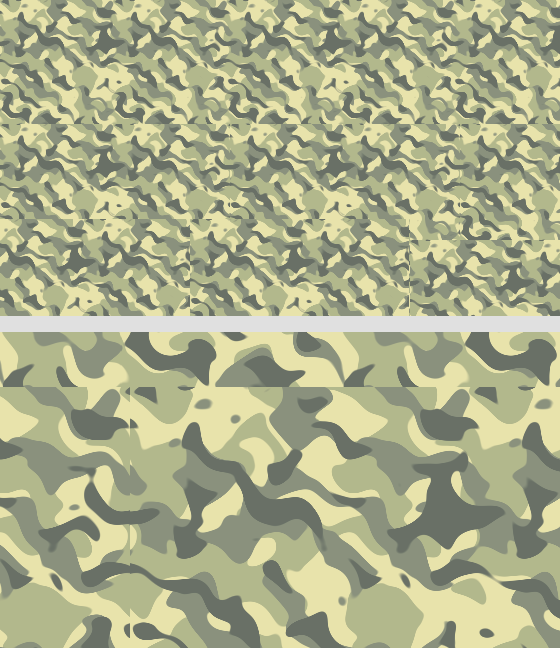
Top: the whole. Bottom: its middle third, enlarged.
Reproduce this pattern procedurally as a WebGL 2 fragment shader.

```glsl
#version 300 es
precision highp float;
// Pale woodland camouflage laid as three rows of cropped, visibly seamed tiles.
// Layers of thresholded, slanted gradient noise repeat twice within each tile;
// broad bumps add the larger patches. Lengths are in canvas heights.

#define HALF_WIDTH 0.359
#define TILE_PITCH vec3(0.7185, 0.7275, 0.694)
#define LAST_ROW_SHIFT -0.0926
#define ROW_TWO 0.391
#define ROW_THREE 0.694
#define ROW_THREE_LATE 0.759
#define LATE_COLUMN 1.296
#define LIGHT_CUT 0.01
#define MID_CUT 0.12
#define DARK_CUT 0.22
#define WARP 0.007

uniform vec2 u_resolution;
out vec4 fragColor;

const float TAU = 6.2831853;
const vec3 CREAM = vec3(0.91, 0.89, 0.67);
const vec3 LIGHT_GREEN = vec3(0.70, 0.72, 0.55);
const vec3 MID_GREEN = vec3(0.54, 0.57, 0.49);
const vec3 DARK_GREY = vec3(0.41, 0.44, 0.40);

float hash(vec2 p) {
    return fract(sin(dot(p, vec2(127.1, 311.7))) * 43758.5453);
}

// Slope at a lattice point, wrapped along the slant so halves join up.
float slope(vec2 cell, vec2 d, float across, float slant, float seed) {
    cell -= floor(cell.x / across) * vec2(across, -slant);
    float a = TAU * hash(cell + seed);
    return dot(vec2(cos(a), sin(a)), d);
}

// Gradient noise with "across" cells per half tile, leaning down to the right.
float blobs(vec2 q, float across, float cellHeight, float slant, float seed) {
    float u = q.x / HALF_WIDTH;
    vec2 g = vec2(u * across, q.y / cellHeight - u * slant);
    vec2 i = floor(g), f = g - i;
    vec2 s = f * f * f * (f * (f * 6.0 - 15.0) + 10.0);
    vec2 e = vec2(1.0, 0.0);
    float top = mix(slope(i, f, across, slant, seed),
                    slope(i + e.xy, f - e.xy, across, slant, seed), s.x);
    float low = mix(slope(i + e.yx, f - e.yx, across, slant, seed),
                    slope(i + e.xx, f - e.xx, across, slant, seed), s.x);
    return mix(top, low, s.y);
}

float bump(vec2 q, vec2 centre, vec2 size) {
    vec2 d = (q - centre) / size;
    return exp(-dot(d, d));
}

// Smooth coverage of the area where a field exceeds its cut.
float cover(float field, float cut, float cellHeight) {
    float w = 0.55 / (u_resolution.y * cellHeight);
    return smoothstep(cut - w, cut + w, field);
}

vec3 camouflage(vec2 q) {
    vec2 h = vec2(mod(q.x, HALF_WIDTH), q.y);

    // Bend the outlines, periodically across each half tile.
    float turn = TAU * q.x / HALF_WIDTH;
    vec2 w = q + WARP * vec2(sin(q.y * 75.0 + turn * 2.0),
                             sin(turn * 5.0 + q.y * 38.0));

    // Large patches: some in each half, two only once per tile.
    float heart = bump(q, vec2(0.343, 0.13), vec2(0.038, 0.045));
    float crest = bump(h, vec2(0.145, 0.12), vec2(0.055, 0.032));
    float foot = bump(h, vec2(0.09, 0.36), vec2(0.045, 0.025));
    float clearing = bump(q, vec2(0.36, 0.245), vec2(0.065, 0.035));

    float dark = blobs(w, 8.0, 0.030, 4.0, 3.0)
               + 0.4 * heart + 0.22 * crest + 0.3 * foot - 0.2 * clearing;
    float mid = blobs(w, 7.0, 0.038, 3.0, 41.0) + 0.3 * dark
              + 0.2 * crest + 0.15 * foot - 0.2 * clearing;
    float light = blobs(w, 6.0, 0.048, 2.0, 87.0)
                + 0.25 * blobs(w, 11.0, 0.026, 4.0, 19.0) - 0.3 * clearing;

    vec3 c = mix(CREAM, LIGHT_GREEN, cover(light, LIGHT_CUT, 0.048));
    c = mix(c, MID_GREEN, cover(mid, MID_CUT, 0.038));
    return mix(c, DARK_GREY, cover(dark, DARK_CUT, 0.030));
}

void main() {
    vec2 p = vec2(gl_FragCoord.x, u_resolution.y - gl_FragCoord.y) / u_resolution.y;

    // Uneven rows: the last starts lower in its right-hand column.
    float lastTop = p.x > LATE_COLUMN ? ROW_THREE_LATE : ROW_THREE;
    float top = 0.0, pitch = TILE_PITCH.x, shift = 0.0;
    if (p.y > ROW_TWO) { top = ROW_TWO; pitch = TILE_PITCH.y; }
    if (p.y > lastTop) { top = lastTop; pitch = TILE_PITCH.z; shift = LAST_ROW_SHIFT; }

    vec2 q = vec2(mod(p.x - shift, pitch), p.y - top);
    fragColor = vec4(camouflage(q), 1.0);
}
```
